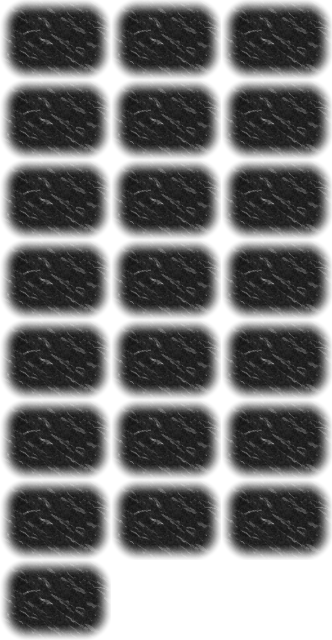
A WebGL 2 fragment shader for this pattern:

```glsl
#version 300 es
precision highp float;
// Grid of soft-edged dark slate tiles on white, with the last row left incomplete.

uniform vec2 u_resolution;
out vec4 fragColor;

const vec2 GRID = vec2(3.0, 8.0);            // columns, rows
const float TILE_COUNT = 22.0;               // filled in reading order
const vec2 CELL_SIZE = vec2(1.385, 1.0);     // all lengths below: cell height = 1
const vec2 TILE_CENTER = vec2(0.008, 0.003);
const vec2 TILE_HALF = vec2(0.60, 0.413);
const float CORNER_RADIUS = 0.25;
const float FADE_WIDTH = 0.235;
const float GRAIN_ANGLE = -0.58;
const float GRAIN_STRENGTH = 0.075;
const float RELIEF_STRENGTH = 0.16;
const float VEIN_WIDTH = 0.010;
const float VEIN_STRENGTH = 0.26;
const vec3 PAPER = vec3(1.0);
const vec3 SLATE = vec3(0.135);

// Main veins, each from xy to zw, relative to the cell center.
const int VEIN_COUNT = 9;
const vec4 VEINS[VEIN_COUNT] = vec4[](
    vec4(-0.59, -0.01, -0.24, -0.25), vec4(-0.40, 0.08, -0.22, 0.11),
    vec4(-0.21, 0.28, -0.07, 0.18),   vec4(-0.22, -0.01, -0.03, -0.06),
    vec4(0.00, -0.16, 0.38, -0.35),   vec4(0.06, 0.35, 0.35, 0.24),
    vec4(0.35, 0.26, 0.62, 0.12),     vec4(-0.59, -0.19, -0.42, -0.30),
    vec4(0.24, -0.09, 0.50, -0.20));

float hash(vec2 p) {
    vec3 q = fract(vec3(p.xyx) * 0.1031);
    q += dot(q, q.yzx + 33.33);
    return fract((q.x + q.y) * q.z);
}

float noise(vec2 p) {
    vec2 i = floor(p), f = fract(p);
    f = f * f * (3.0 - 2.0 * f);
    return mix(mix(hash(i), hash(i + vec2(1, 0)), f.x),
               mix(hash(i + vec2(0, 1)), hash(i + vec2(1, 1)), f.x), f.y);
}

float fbm(vec2 p) {
    float sum = 0.0, amplitude = 0.5;
    for (int i = 0; i < 4; i++) {
        sum += amplitude * noise(p);
        p = p * 2.03 + 17.3;
        amplitude *= 0.5;
    }
    return sum;
}

float roundedBox(vec2 p, vec2 halfSize, float radius) {
    vec2 q = abs(p) - halfSize + radius;
    return length(max(q, 0.0)) + min(max(q.x, q.y), 0.0) - radius;
}

// Height of the cleaved stone, stretched along the grain.
float stoneHeight(vec2 p) {
    float c = cos(GRAIN_ANGLE), s = sin(GRAIN_ANGLE);
    vec2 q = vec2(c * p.x + s * p.y, c * p.y - s * p.x);
    return fbm(q * vec2(5.0, 12.0) + 40.0);
}

// Bright broken ridges along the main veins.
float veins(vec2 p) {
    vec2 warp = vec2(fbm(p * 9.0 + 11.0), fbm(p * 9.0 + 53.0)) - 0.47;
    vec2 q = p + 0.13 * warp;
    float glow = 0.0;
    for (int i = 0; i < VEIN_COUNT; i++) {
        vec2 start = VEINS[i].xy, span = VEINS[i].zw - start;
        float t = clamp(dot(q - start, span) / dot(span, span), 0.0, 1.0);
        float d = length(q - start - span * t) / VEIN_WIDTH;
        glow = max(glow, exp(-d * d));
    }
    return glow * smoothstep(0.2, 0.75, noise(p * 19.0 + 71.0));
}

vec3 slate(vec2 p) {
    // Light from the upper right picks out the steps in the stone.
    float slope = stoneHeight(p) - stoneHeight(p + vec2(0.012, 0.018));
    float ridge = smoothstep(0.05, 0.17, slope);
    float grain = noise(p * 62.0 + 90.0) - 0.5;
    float tone = 0.05 * (fbm(p * 4.0 + 30.0) - 0.47) + 0.12 * slope;
    return SLATE + tone + GRAIN_STRENGTH * grain
         + RELIEF_STRENGTH * ridge + VEIN_STRENGTH * veins(p);
}

void main() {
    // Cells counted from the top left.
    vec2 uv = gl_FragCoord.xy / u_resolution;
    vec2 grid = vec2(uv.x, 1.0 - uv.y) * GRID;
    vec2 cell = floor(grid);
    vec2 p = (fract(grid) - 0.5) * CELL_SIZE * vec2(1.0, -1.0);

    // Soft tile mask
    float d = roundedBox(p - TILE_CENTER, TILE_HALF, CORNER_RADIUS);
    float mask = 1.0 - smoothstep(-0.5 * FADE_WIDTH, 0.5 * FADE_WIDTH, d);
    mask *= step(cell.y * GRID.x + cell.x + 0.5, TILE_COUNT);

    fragColor = vec4(mix(PAPER, slate(p), mask), 1.0);
}
```
